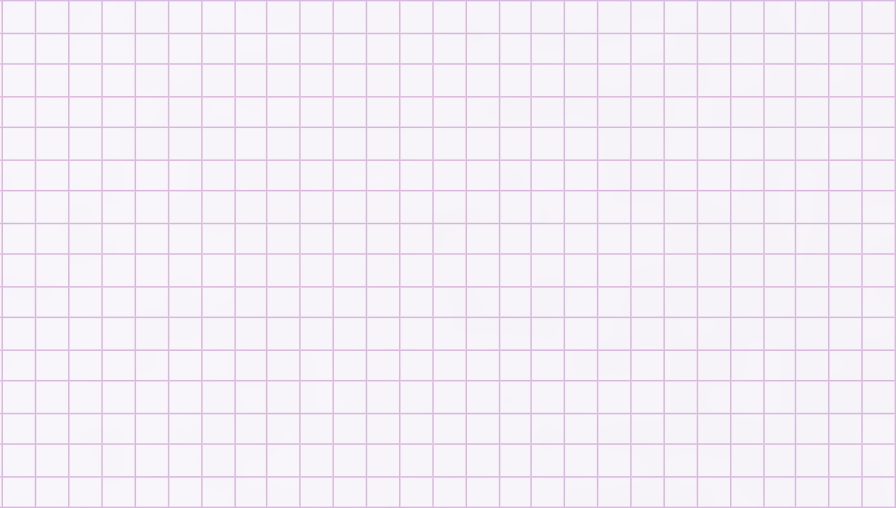
This pattern is drawn by a Shadertoy shader. Its source:

```glsl
#define ORIGIN vec2(0.0044, 0.0012)   // first rules, from the upper left
#define BLOCK vec2(0.5205, 0.1247)    // uneven spacing recurs per block
#define CELL vec2(0.0655, 0.0647)     // cell size inside a block
#define CELLS vec2(8.0, 2.0)          // cells per block
#define LINE_WIDTH 0.0029
#define PAPER_LEFT vec3(0.972, 0.960, 0.984)
#define PAPER_RIGHT vec3(0.966, 0.958, 0.976)
#define INK vec3(0.850, 0.725, 0.860)
#define INK_VARIATION 0.025
#define PAPER_GRAIN 0.004

float hash(vec2 p) {
    vec3 q = fract(p.xyx * vec3(0.1031, 0.1030, 0.0973));
    q += dot(q, q.yzx + 33.33);
    return fract((q.x + q.y) * q.z);
}

float noise(vec2 p) {
    vec2 i = floor(p);
    vec2 f = fract(p);
    f = f * f * (3.0 - 2.0 * f);
    float low = mix(hash(i), hash(i + vec2(1, 0)), f.x);
    float high = mix(hash(i + vec2(0, 1)), hash(i + vec2(1, 1)), f.x);
    return mix(low, high, f.y);
}

// Distance to the nearest rule and its index; the last cell of a block is narrower
vec2 nearestRule(float x, float block, float cell, float cells) {
    float blockId = floor(x / block);
    float local = x - blockId * block;
    float i = min(floor(local / cell + 0.5), cells - 1.0);
    float inner = abs(local - i * cell);
    float outer = block - local;
    return outer < inner ? vec2(outer, (blockId + 1.0) * cells)
                         : vec2(inner, blockId * cells + i);
}

// Share of a pixel covered by a rule at distance d
float coverage(float d, float pixel) {
    float halfWidth = 0.5 * LINE_WIDTH;
    float right = min(d + 0.5 * pixel, halfWidth);
    float left = max(d - 0.5 * pixel, -halfWidth);
    return clamp((right - left) / pixel, 0.0, 1.0);
}

// Slight drift between mauve and pink, from rule to rule and along each rule
vec3 inkColor(float id, float axis, float along) {
    float tint = hash(vec2(id + 40.0, axis * 17.0 + 5.0)) - 0.5;
    float fade = noise(vec2(along * 9.0, id * 3.0 + axis * 91.0 + 60.0)) - 0.5;
    return INK + INK_VARIATION * (tint * vec3(0.5, 0.2, -1.0) + 0.6 * fade);
}

void mainImage(out vec4 fragColor, in vec2 fragCoord) {
    float pixel = 1.0 / iResolution.y;
    vec2 p = vec2(fragCoord.x, iResolution.y - fragCoord.y) * pixel;
    vec2 q = p - ORIGIN;

    // Paper
    vec3 color = mix(PAPER_LEFT, PAPER_RIGHT, fragCoord.x / iResolution.x);
    color += PAPER_GRAIN * (noise(p * 14.0) - 0.5);

    // Rules
    vec2 column = nearestRule(q.x, BLOCK.x, CELL.x, CELLS.x);
    vec2 row = nearestRule(q.y, BLOCK.y, CELL.y, CELLS.y);
    float columnInk = coverage(column.x, pixel);
    float rowInk = coverage(row.x, pixel);
    vec3 ink = columnInk > rowInk ? inkColor(column.y, 0.0, p.y)
                                  : inkColor(row.y, 1.0, p.x);
    color = mix(color, ink, max(columnInk, rowInk));

    fragColor = vec4(color, 1.0);
}
```
